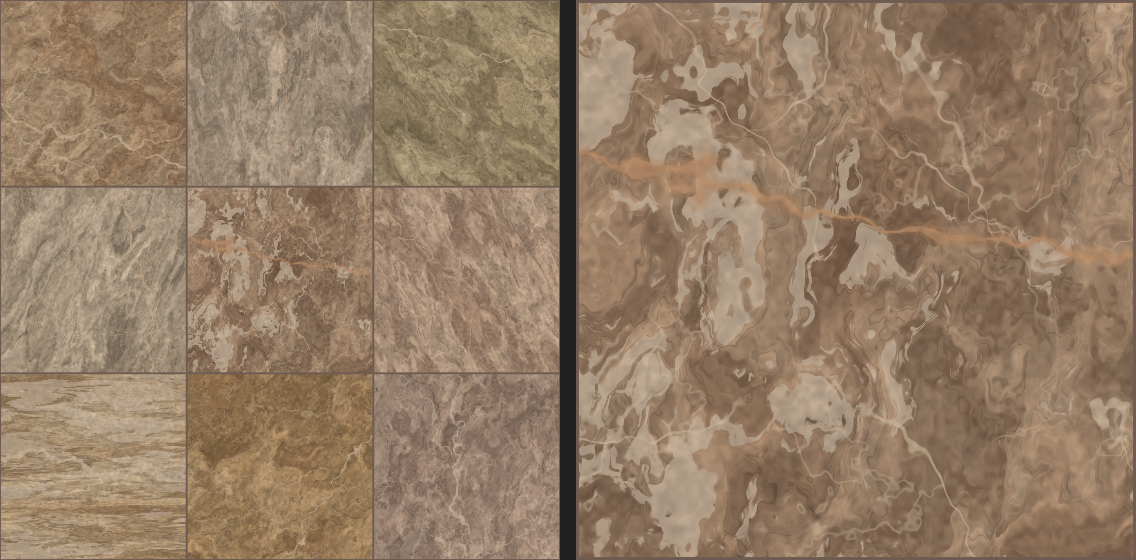
Left, the full canvas; right, a detail of the centre.
Give the GLSL for this texture, as a Shadertoy shader.

```glsl
#define TILES 3.0
#define GROUT_HALF_WIDTH 0.0052
#define GROUT_COLOR vec3(0.43, 0.36, 0.32)
#define VEIN_COLOR vec3(0.77, 0.69, 0.59)
#define RUST_COLOR vec3(0.69, 0.50, 0.35)
#define PALE_COLOR vec3(0.73, 0.66, 0.58)
#define STONE_MEAN vec3(0.62, 0.535, 0.45)
#define FLOW_SCALE 4.2
#define WARP 2.2
#define DETAIL 0.55
#define GRAIN 0.20
#define SIDE_VEINS 6

// Stone colours, row by row from the top left
const vec3 DARK[9] = vec3[](
    vec3(0.55, 0.41, 0.29), vec3(0.55, 0.47, 0.39), vec3(0.51, 0.44, 0.32),
    vec3(0.54, 0.47, 0.39), vec3(0.49, 0.37, 0.28), vec3(0.57, 0.45, 0.37),
    vec3(0.58, 0.45, 0.31), vec3(0.52, 0.39, 0.25), vec3(0.52, 0.42, 0.36));
const vec3 LIGHT[9] = vec3[](
    vec3(0.63, 0.53, 0.42), vec3(0.67, 0.60, 0.52), vec3(0.64, 0.57, 0.44),
    vec3(0.69, 0.62, 0.53), vec3(0.62, 0.51, 0.41), vec3(0.70, 0.60, 0.51),
    vec3(0.71, 0.62, 0.50), vec3(0.65, 0.53, 0.37), vec3(0.65, 0.55, 0.48));
// Flow angle, flow stretch, side vein strength, pale patch strength
const vec4 STYLE[9] = vec4[](
    vec4(0.6, 1.3, 0.8, 0.0), vec4(1.5, 2.0, 0.4, 0.2), vec4(-0.8, 1.8, 0.5, 0.1),
    vec4(1.2, 2.4, 0.5, 0.2), vec4(1.4, 1.4, 0.8, 1.0), vec4(-1.1, 2.6, 0.2, 0.0),
    vec4(0.0, 6.0, 0.0, 0.8), vec4(0.8, 1.4, 0.6, 0.0), vec4(1.4, 1.5, 0.8, 0.3));
// Main vein: angle, offset from the tile centre, half width, rust
const vec4 MAIN_VEIN[9] = vec4[](
    vec4(-0.34, -0.23, 0.009, 0.1), vec4(1.65, 0.0, 0.004, 0.4), vec4(-0.4, 0.2, 0.005, 0.1),
    vec4(-1.35, 0.28, 0.006, 0.2), vec4(-0.13, 0.12, 0.008, 0.8), vec4(-1.1, -0.15, 0.004, 0.3),
    vec4(0.0, 0.03, 0.012, 0.0), vec4(0.93, -0.3, 0.006, 0.1), vec4(-1.5, -0.07, 0.008, 0.0));

float hash(vec2 p) {
    vec3 q = fract(p.xyx * 0.1031);
    q += dot(q, q.yzx + 33.33);
    return fract((q.x + q.y) * q.z);
}

float noise(vec2 p) {
    vec2 i = floor(p), f = fract(p);
    f = f * f * (3.0 - 2.0 * f);
    return mix(mix(hash(i), hash(i + vec2(1, 0)), f.x),
               mix(hash(i + vec2(0, 1)), hash(i + vec2(1, 1)), f.x), f.y);
}

float fbm(vec2 p) {
    float sum = 0.0, amp = 0.46;
    for (int i = 0; i < 5; i++) {
        sum += amp * noise(p);
        p = mat2(1.6, 1.2, -1.2, 1.6) * p + 7.3;
        amp *= 0.58;
    }
    return sum;
}

// Soft band around zero
float band(float d, float halfWidth, float blur) {
    return 1.0 - smoothstep(halfWidth - blur, halfWidth + blur, abs(d));
}

// Wandering line across the tile that swells along its length
float vein(vec2 p, float angle, float offset, float halfWidth, vec2 seed, float px) {
    vec2 dir = vec2(cos(angle), sin(angle));
    float d = dot(p, vec2(-dir.y, dir.x)) - offset;
    d += 0.30 * (fbm(p * 3.5 + seed) - 0.5) + 0.03 * (noise(p * 26.0 + seed) - 0.5);
    float swell = 0.3 + 1.2 * noise(vec2(dot(p, dir) * 12.0, 3.0) + seed);
    return band(d, halfWidth * swell, 0.7 * px + 0.2 * halfWidth);
}

vec3 marble(vec2 p, int k, vec2 seed, float px) {
    vec4 style = STYLE[k], core = MAIN_VEIN[k];
    float c = cos(style.x), s = sin(style.x), stretch = sqrt(style.y);
    vec2 flow = mat2(c, -s, s, c) * p * vec2(1.0 / stretch, stretch) * FLOW_SCALE + seed;
    vec2 warped = flow + WARP * (vec2(fbm(flow + 4.1), fbm(flow + 19.7)) - 0.5);
    // Cloudy body with fine mottling and sediment lines
    float detail = fbm(warped * 4.0 + 11.0) - 0.5;
    float layers = fbm(warped * vec2(1.0, 1.8) + 31.0) + 0.1 * detail;
    float tone = smoothstep(0.25, 0.70, fbm(warped) + 0.25 * detail);
    vec3 col = mix(DARK[k], LIGHT[k], 0.25 + 0.7 * tone);
    col = mix(STONE_MEAN, col, 0.85) * (1.0 + DETAIL * detail);
    col *= 1.0 - 0.16 * band(layers - 0.44, 0.010, 0.012);
    col = mix(col, PALE_COLOR, 0.35 * band(layers - 0.55, 0.008, 0.012));
    // Speckled dark stains and ragged pale patches
    float speckle = noise(p * 84.0 + seed);
    float stain = smoothstep(0.54, 0.68, fbm(warped * 1.6 + 53.0) + 0.3 * detail);
    col = mix(col, DARK[k] * 0.75, stain * (0.1 + 0.7 * speckle));
    float patches = fbm(warped * 2.0 + 71.0) + 0.4 * detail - 0.4 * (p.x + 0.25) / style.y;
    col = mix(col, PALE_COLOR, style.w * 0.75 * smoothstep(0.55, 0.60, patches));
    // Hairline crackle and side veins, broken into stretches
    float crackle = band(fbm(p * 6.0 + seed + 3.0) - 0.5, 0.009, 0.012);
    crackle *= smoothstep(0.45, 0.65, noise(p * 5.0 + seed));
    col = mix(col, VEIN_COLOR, 0.6 * style.z * crackle);
    for (int i = 0; i < SIDE_VEINS; i++) {
        vec2 key = seed + float(i) * 13.7;
        float angle = style.x + 2.2 * (hash(key) - 0.5);
        float side = vein(p, angle, 0.9 * (hash(key + 5.0) - 0.5), 0.0035, key, px);
        side *= smoothstep(0.40, 0.62, noise(p * 3.0 + key));
        col = mix(col, VEIN_COLOR, 0.8 * style.z * side);
    }
    // Main vein with a warm halo
    float halo = vein(p, core.x, core.y, core.z * 2.5, seed, px);
    float line = vein(p, core.x, core.y, core.z, seed, px);
    col = mix(col, RUST_COLOR, 0.35 * core.w * halo);
    col = mix(col, mix(VEIN_COLOR, RUST_COLOR, core.w), 0.75 * line);
    return col * (1.0 + GRAIN * (0.6 * speckle + 0.4 * noise(p * 50.0 + seed) - 0.5));
}

void mainImage(out vec4 fragColor, in vec2 fragCoord) {
    vec2 grid = fragCoord / iResolution.xy * TILES;
    vec2 cell = floor(grid), local = fract(grid);
    float px = TILES / iResolution.y;
    int k = int(cell.x + TILES * (TILES - 1.0 - cell.y));
    vec3 col = marble(local - 0.5, k, cell * 17.3 + 40.0, px);
    // Grout joints
    vec2 gap = min(local, 1.0 - local);
    col = mix(col, GROUT_COLOR, band(min(gap.x, gap.y), GROUT_HALF_WIDTH, 0.6 * px));
    fragColor = vec4(col, 1.0);
}
```
